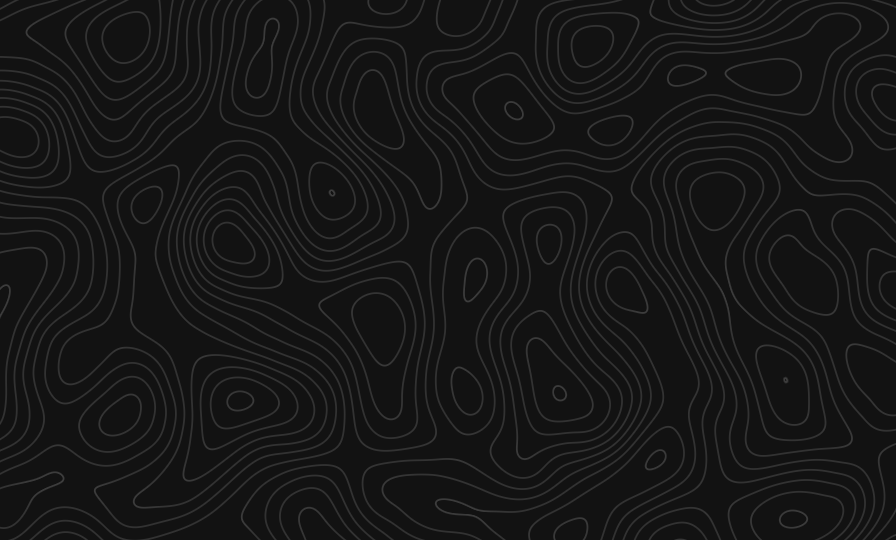
Reproduce this pattern procedurally as a Shadertoy shader.

```glsl
// Topographic contour map: thin grey height lines on a near-black ground.
// A smooth gradient-noise terrain is cut at equal heights, and the height
// difference is divided by the slope to give lines of constant width.

const vec3  GROUND_COLOR  = vec3(0.070);
const vec3  STEEP_COLOR   = vec3(0.195);  // lines on steep flanks
const vec3  FLAT_COLOR    = vec3(0.240);  // lines on level ground
const float HILL_SIZE     = 0.235;   // noise cell, in canvas heights
const float HEIGHT_STEP   = 0.097;   // height between two contours
const float LINE_WIDTH    = 0.0033;  // in canvas heights
const float DETAIL_AMOUNT = 0.10;    // share of the finer octave
const float MIN_SLOPE     = 0.12;    // keeps flat summits from blowing up
const float STEEP_SLOPE   = 4.0;     // slope at which lines are dimmest
const float GRID_ANGLE    = 0.45;    // turns the noise lattice off the axes
const vec2  MAP_OFFSET    = vec2(17.3, 8.6);
const float TAU           = 6.2831853;

float hash(vec2 p) {
    return fract(sin(dot(p, vec2(127.1, 311.7))) * 43758.5453);
}

// Slope of a random direction at one lattice corner
float cornerSlope(vec2 corner, vec2 offset) {
    float angle = TAU * hash(corner);
    return dot(vec2(cos(angle), sin(angle)), offset);
}

// Gradient noise with quintic blending, about -0.7 to 0.7
float gradientNoise(vec2 p) {
    vec2 cell = floor(p);
    vec2 f = fract(p);
    vec2 blend = f * f * f * (f * (f * 6.0 - 15.0) + 10.0);
    vec2 e = vec2(1.0, 0.0);
    float low  = mix(cornerSlope(cell, f),
                     cornerSlope(cell + e.xy, f - e.xy), blend.x);
    float high = mix(cornerSlope(cell + e.yx, f - e.yx),
                     cornerSlope(cell + e.xx, f - e.xx), blend.x);
    return mix(low, high, blend.y);
}

// Broad hills with a little finer variation
float terrain(vec2 p) {
    float c = cos(GRID_ANGLE), s = sin(GRID_ANGLE);
    vec2 q = mat2(c, s, -s, c) * p / HILL_SIZE + MAP_OFFSET;
    return gradientNoise(q) + DETAIL_AMOUNT * gradientNoise(q * 1.9 + 31.7);
}

// Steepness of the terrain per canvas height
float terrainSlope(vec2 p) {
    vec2 e = vec2(0.001, 0.0);
    vec2 rise = vec2(terrain(p + e.xy) - terrain(p - e.xy),
                     terrain(p + e.yx) - terrain(p - e.yx));
    return length(rise) / (2.0 * e.x);
}

void mainImage(out vec4 fragColor, in vec2 fragCoord) {
    vec2 p = fragCoord / iResolution.y;
    float pixel = 1.0 / iResolution.y;

    // Distance to the nearest contour, in canvas heights
    float slope = terrainSlope(p);
    float gap = abs(fract(terrain(p) / HEIGHT_STEP) - 0.5) * HEIGHT_STEP;
    float contourDistance = gap / max(slope, MIN_SLOPE);

    // Antialiased line; thinner than a pixel it fades instead of breaking up
    float width = max(LINE_WIDTH, pixel);
    float line = clamp((0.5 * width - contourDistance) / pixel + 0.5, 0.0, 1.0);
    line *= LINE_WIDTH / width;

    vec3 lineColor = mix(FLAT_COLOR, STEEP_COLOR, smoothstep(0.0, STEEP_SLOPE, slope));
    fragColor = vec4(mix(GROUND_COLOR, lineColor, line), 1.0);
}
```
